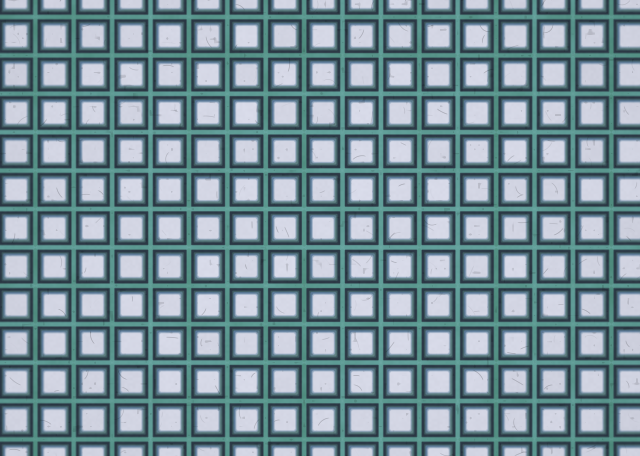
Reproduce this pattern procedurally as a WebGL 2 fragment shader.

```glsl
#version 300 es
precision highp float;
// Woven-looking micro grid: pale square windows in dark frames, parted by teal bars.

uniform vec2 u_resolution;
out vec4 fragColor;

// Layout: PITCH and GRID_SHIFT in canvas widths, the rest in pitches
const float PITCH = 0.06;
const vec2 GRID_SHIFT = vec2(0.0052, -0.0003);
const float FRAME_HALF = 0.440;
const float GROOVE_HALF = 0.372;
const float BEVEL_HALF = 0.342;
const float GLOW_HALF = 0.300;
const float WINDOW_HALF = 0.272;
const float SOFTNESS = 0.022;
const float JITTER = 0.008;

// Palette
const vec3 TEAL = vec3(0.38, 0.62, 0.60);
const vec3 GREEN = vec3(0.30, 0.54, 0.48);
const vec3 FRAME = vec3(0.17, 0.22, 0.27);
const vec3 GROOVE = vec3(0.25, 0.36, 0.38);
const vec3 BEVEL_BLUE = vec3(0.35, 0.47, 0.59);
const vec3 BEVEL_TEAL = vec3(0.37, 0.50, 0.51);
const vec3 GLOW = vec3(0.58, 0.66, 0.75);
const vec3 WINDOW = vec3(0.83, 0.84, 0.895);

float hash(vec2 p) {
    return fract(sin(dot(p, vec2(127.1, 311.7))) * 43758.5453);
}

float noise(vec2 p) {
    vec2 i = floor(p), f = fract(p);
    f = f * f * (3.0 - 2.0 * f);
    return mix(mix(hash(i), hash(i + vec2(1, 0)), f.x),
               mix(hash(i + vec2(0, 1)), hash(i + vec2(1, 1)), f.x), f.y);
}

float roundedBox(vec2 p, float halfSize, float radius) {
    vec2 q = abs(p) - halfSize + radius;
    return length(max(q, 0.0)) + min(max(q.x, q.y), 0.0) - radius;
}

// Coverage of a rounded square with soft edges
float square(vec2 p, float halfSize, float radius, float soft) {
    return 1.0 - smoothstep(-soft, soft, roundedBox(p, halfSize, radius));
}

// Short curved fibre, placed at random within a cell
float fibre(vec2 p, vec2 id, float soft) {
    vec2 start = (vec2(hash(id + 3.1), hash(id + 7.7)) - 0.5) * 0.6;
    float angle = 6.2832 * hash(id + 11.3);
    vec2 dir = vec2(cos(angle), sin(angle));
    vec2 q = p - start;
    float along = dot(q, dir);
    float bend = (hash(id + 17.9) - 0.5) * 5.0;
    float across = dot(q, vec2(-dir.y, dir.x)) - bend * along * along;
    float reach = 0.06 + 0.12 * hash(id + 23.5);
    float line = 1.0 - smoothstep(0.0, soft, abs(across));
    return line * (1.0 - smoothstep(reach - 0.03, reach + 0.03, abs(along)));
}

void main() {
    vec2 canvas = (gl_FragCoord.xy - 0.5 * u_resolution) / u_resolution.x;
    vec2 grid = (canvas - GRID_SHIFT) / PITCH + 0.5;
    vec2 id = floor(grid);
    vec2 p = fract(grid) - 0.5;
    float pixel = 1.0 / (PITCH * u_resolution.x);
    float blur = SOFTNESS * (1.0 + 2.0 * dot(canvas, canvas));
    float soft = max(blur, 0.7 * pixel);

    // Teal bars, each with its own tint, lighter along the core and at crossings
    vec2 bar = floor(grid + 0.5);
    float columnTint = hash(vec2(bar.x, 5.0));
    float rowTint = hash(vec2(9.0, bar.y));
    float onColumn = smoothstep(-0.03, 0.03, abs(p.x) - abs(p.y));
    float tint = mix(rowTint * 0.6, columnTint, onColumn);
    float mottle = noise(grid * 2.3);
    vec3 color = mix(TEAL, GREEN, clamp(0.75 * tint + 0.5 * (mottle - 0.5), 0.0, 1.0));
    color += 0.03 * smoothstep(0.42, 0.5, min(abs(p.x), abs(p.y)));

    // Dark frame and its paler inner groove
    color = mix(color, FRAME, square(p, FRAME_HALF, 0.025, soft));
    color = mix(color, GROOVE, square(p, GROOVE_HALF, 0.03, soft));

    // Bevel: blue toward upper left, teal toward lower right
    vec2 shift = (vec2(hash(id), hash(id + 41.0)) - 0.5) * JITTER;
    vec2 inner = p - shift;
    float side = smoothstep(-0.25, 0.25, inner.x - inner.y);
    vec3 bevel = mix(BEVEL_BLUE, BEVEL_TEAL, side);
    color = mix(color, bevel, square(inner, BEVEL_HALF, 0.045, soft));

    // Bright window with a pale rim
    float shade = 0.985 + 0.03 * hash(id + 59.0);
    color = mix(color, GLOW, square(inner, GLOW_HALF, 0.06, soft));
    color = mix(color, WINDOW * shade, square(inner, WINDOW_HALF, 0.06, soft));

    // Fibres, specks and fine grain
    for (int i = 0; i < 2; i++) {
        vec2 seed = id + float(i) * 73.0;
        float strength = 0.16 * smoothstep(0.35, 1.0, hash(seed + 31.0));
        color *= 1.0 - strength * fibre(p, seed, max(0.025, pixel));
    }
    color *= 1.0 - 0.12 * smoothstep(0.86, 0.98, noise(grid * 9.0));
    color += 0.016 * (noise(grid * 14.0) - 0.5);

    // Gentle falloff toward the corners
    color *= 1.01 - 0.12 * dot(canvas, canvas);
    fragColor = vec4(clamp(color, 0.0, 1.0), 1.0);
}
```
